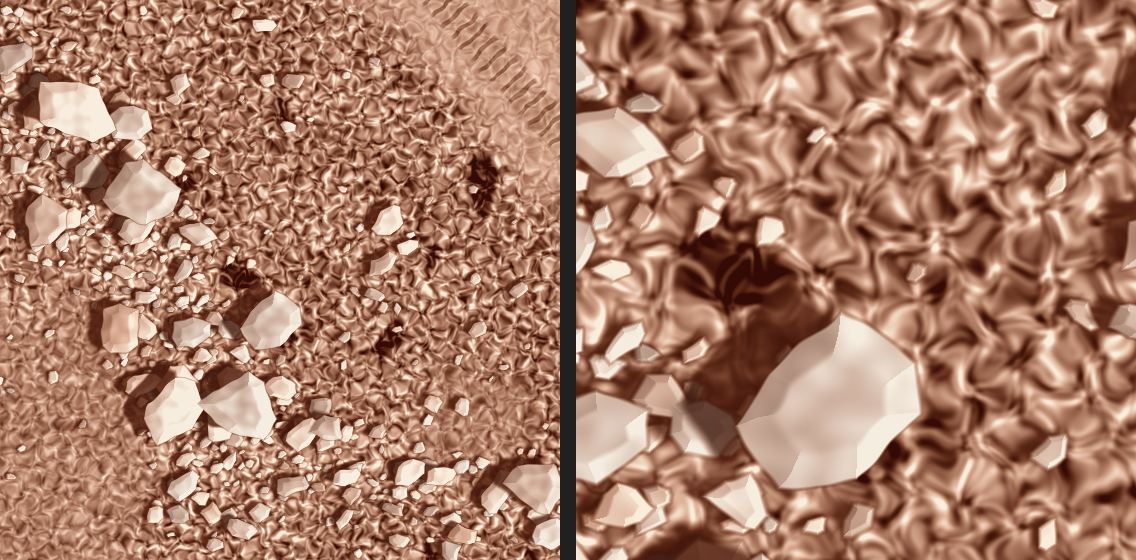
Left: the whole. Right: its middle third, enlarged.
Write a Shadertoy shader that draws this texture.

```glsl
// Sunlit rubble: crumbly brown soil, smooth dirt and tracked sand, strewn with pale stones.
// Warped gradient noise makes the soil; four jittered grids of faceted polygons make the
// stones and their shadows. One tone value is finally mapped through an earth palette.
#define GRAIN_FREQ 74.0
#define SOIL_TONE 0.55
#define SOIL_CONTRAST 0.80
#define DIRT_CONTRAST 0.45
#define SAND_TONE 0.73
#define SAND_CONTRAST 0.24
#define SMALLEST_CELL 0.026
#define CELL_GROWTH 1.9
#define STONE_DENSITY 0.72
#define SHADOW_LENGTH 0.5
#define EDGE_SOFTNESS 0.0025
#define TREAD_PITCH 0.026
const float TAU = 6.28319;
const vec2 LIGHT = vec2(0.91, -0.41);

float hash(vec2 p) {
    vec3 q = fract(p.xyx * 0.1031);
    q += dot(q, q.yzx + 33.33);
    return fract((q.x + q.y) * q.z);
}
vec2 heading(float a) { return vec2(cos(a), sin(a)); }
float corner(vec2 cell, vec2 offset) { return dot(heading(TAU * hash(cell)), offset); }

// Gradient noise, about -0.7 to 0.7
float noise(vec2 p) {
    vec2 i = floor(p), f = fract(p), e = vec2(1.0, 0.0);
    vec2 u = f * f * f * (f * (f * 6.0 - 15.0) + 10.0);
    return mix(mix(corner(i, f), corner(i + e, f - e), u.x),
               mix(corner(i + e.yx, f - e.yx), corner(i + 1.0, f - 1.0), u.x), u.y);
}
float segment(vec2 p, vec2 a, vec2 b) {
    vec2 v = b - a;
    return length(p - a - v * clamp(dot(p - a, v) / dot(v, v), 0.0, 1.0));
}
// Signed distance across the border of the sandy corner
float sandSide(vec2 p) { return dot(p - vec2(0.84, 0.83), vec2(0.74, 0.67)); }

// Closeness to the winding bed of rubble
float rubble(vec2 p) {
    vec2 bendA = vec2(0.30, 0.48), bendB = vec2(0.42, 0.18);
    float d = min(segment(p, vec2(0.0, 0.83), bendA), segment(p, bendA, bendB));
    return smoothstep(0.2, 0.04, min(d, segment(p, bendB, vec2(1.0, 0.10)) + 0.06));
}

// Irregular polygon of unit size: x = distance, y = how far its nearest side faces the light
vec2 polygon(vec2 q, vec2 id, float turn) {
    vec2 best = vec2(-9.0, 0.0);
    for (int i = 0; i < 7; i++) {
        float k = float(i), a = (k + 0.7 * hash(id + k * 7.0 + 3.0)) * TAU / 7.0;
        float d = dot(q, heading(a)) - mix(0.65, 1.0, hash(id + k * 5.0 + 61.0));
        if (d > best.x) best = vec2(d, dot(heading(a + turn), LIGHT));
    }
    return best;
}

// Soil, dirt and sand
float groundTone(vec2 p) {
    vec2 warp = vec2(noise(p * 42.0), noise(p * 42.0 + 19.0));
    vec2 g = p * GRAIN_FREQ + 1.1 * warp;
    float grain = noise(g) + 0.55 * noise(g * 1.9 + 7.0);
    float broad = noise(p * 9.0 + 4.0);
    float dirt = smoothstep(0.33, 0.2, length((p - vec2(0.06, 0.2)) * vec2(1.2, 0.9)) + 0.1 * broad);
    dirt = max(dirt, smoothstep(0.15, 0.07, length(p - vec2(0.82, 0.23)) + 0.08 * broad));
    float sand = smoothstep(-0.08, 0.03, sandSide(p) + 0.03 * broad);
    float hollows = smoothstep(0.3, 0.5, noise(p * 11.0 + 31.0));
    float soil = SOIL_TONE + 0.12 * broad + grain * SOIL_CONTRAST - 0.5 * hollows + 0.1 * rubble(p);
    float fibres = noise(vec2(dot(p, vec2(0.8, -0.6)) * 110.0, dot(p, vec2(0.6, 0.8)) * 25.0));
    float tone = mix(soil, 0.59 + 0.1 * broad + grain * DIRT_CONTRAST + 0.2 * fibres, dirt);
    tone = mix(tone, SAND_TONE + 0.08 * broad + grain * SAND_CONTRAST, sand);
    // Row of short tread marks across the sand
    float along = dot(p, vec2(0.67, -0.74)) + 0.006 * warp.x;
    float row = smoothstep(0.036, 0.026, abs(sandSide(p) - 0.075 + 0.008 * warp.y));
    float tread = sin(along * TAU / TREAD_PITCH);
    return tone + row * (0.1 * tread - 0.36 * smoothstep(0.35, 0.85, tread));
}

// Adds one grid of stones: tone.x = brightness, tone.y = greyness
vec2 addStones(vec2 p, vec2 tone, float cell, float layer) {
    vec2 home = floor(p / cell), face = vec2(0.0);
    float cover = 0.0, shadow = 0.0, soft = EDGE_SOFTNESS;
    for (int n = 0; n < 9; n++) {
        vec2 c = home + vec2(n % 3 - 1, n / 3 - 1), id = c + layer * 137.0;
        vec2 center = (c + 0.2 + 0.6 * vec2(hash(id + 11.0), hash(id + 23.0))) * cell;
        float chance = (STONE_DENSITY * rubble(center) + 0.07) * step(sandSide(center), -0.07);
        if (hash(id + 41.0) > chance) continue;
        float radius = cell * mix(0.27, 0.52, hash(id + 53.0));
        float turn = 0.4 + 1.6 * (hash(id + 67.0) - 0.5);
        vec2 axis = heading(turn), stretch = vec2(1.0, mix(1.05, 1.8, hash(id + 71.0)));
        mat2 toStone = mat2(axis.x, -axis.y, axis.y, axis.x);
        vec2 offset = (p - center) / radius;
        vec2 body = polygon(toStone * offset * stretch, id, turn);
        float shade = polygon(toStone * (offset + LIGHT * SHADOW_LENGTH) * stretch, id, turn).x;
        shadow = max(shadow, smoothstep(2.0 * soft, -2.0 * soft, shade * radius));
        float inside = smoothstep(soft, -soft, body.x * radius);
        float rim = smoothstep(-0.4, -0.28, body.x);
        float bright = mix(0.74, 1.0, hash(id + 83.0)) + 0.2 * rim * body.y;
        face = mix(face, vec2(bright, 0.35 * hash(id + 97.0)), inside);
        cover = max(cover, inside);
    }
    face.x += 0.16 * noise(p * 45.0 + layer) + 0.14 * noise(p * 17.0);
    tone.x = mix(tone.x, 0.07 + 0.12 * tone.x, 0.88 * shadow);
    return mix(tone, face, cover);
}

// Dark umber to cream
vec3 earth(float tone) {
    vec3 ramp[6] = vec3[6](vec3(0.20, 0.04, 0.02), vec3(0.36, 0.16, 0.09), vec3(0.55, 0.34, 0.25),
                           vec3(0.71, 0.51, 0.41), vec3(0.87, 0.70, 0.60), vec3(0.98, 0.93, 0.86));
    float t = clamp(tone, 0.0, 1.0) * 5.0;
    int i = min(int(t), 4);
    return mix(ramp[i], ramp[i + 1], t - float(i));
}
void mainImage(out vec4 fragColor, in vec2 fragCoord) {
    vec2 p = fragCoord / iResolution.xy, tone = vec2(groundTone(p), 0.0);
    vec2 rough = p + 0.005 * vec2(noise(p * 38.0 + 3.0), noise(p * 38.0 + 57.0));
    for (float i = 0.0; i < 4.0; i++)
        tone = addStones(rough, tone, SMALLEST_CELL * pow(CELL_GROWTH, i), i + 1.0);
    vec3 color = earth(tone.x);
    fragColor = vec4(mix(color, vec3(dot(color, vec3(0.35, 0.45, 0.2))), tone.y), 1.0);
}
```
